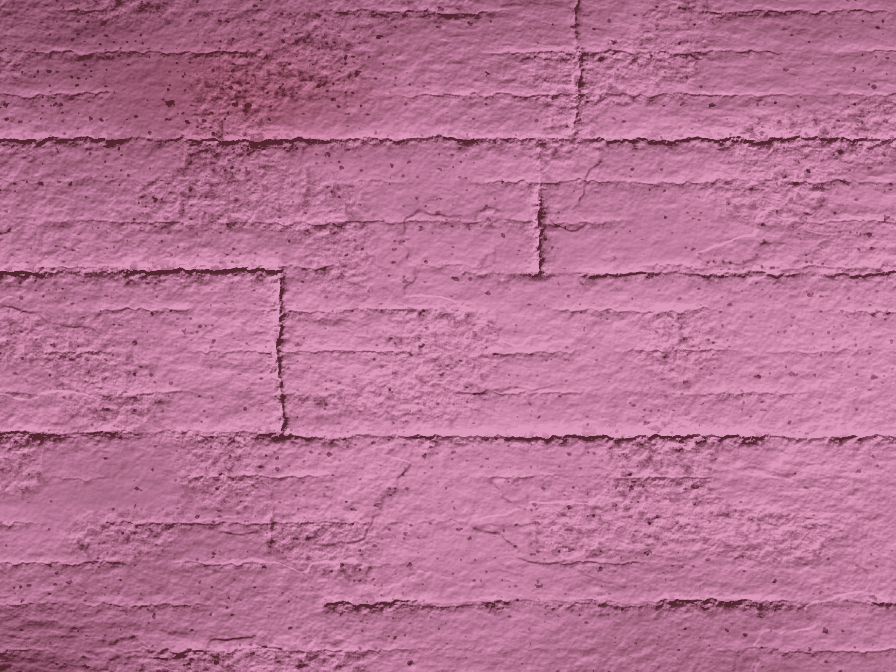
Give the GLSL for this texture, as a Shadertoy shader.

```glsl
// Painted board-marked concrete: a height field of plaster grain, board seams,
// crumbling ledges and flaked edges, lit from the upper left by one difference.
// Scattered pits and crevices darken it, then a six-step pink ramp colours it.

const float BOARD_HEIGHT = 0.0633;
const float SEAM_ORIGIN  = 0.349;
const float GRAIN_DEPTH  = 1.25;
const float FINE_DEPTH   = 0.13;
const float SEAM_DEPTH   = 0.60;
const float LEDGE_DEPTH  = 0.95;
const float BASE_TONE    = 0.84;
const float FADE_DEPTH   = 0.46;
const vec2  LIGHT_STEP   = vec2(-0.0013, 0.0024);

const vec3 PINKS[6] = vec3[6](
    vec3(0.33, 0.15, 0.19), vec3(0.47, 0.25, 0.34), vec3(0.58, 0.34, 0.44),
    vec3(0.66, 0.41, 0.53), vec3(0.75, 0.48, 0.62), vec3(0.82, 0.55, 0.69));

// Position across, start and end along, strength
const vec4 LEDGES[6] = vec4[6](
    vec4(0.790, -0.1, 1.50, 0.75), vec4(0.594, -0.1, 0.42, 1.20),
    vec4(0.590, 0.68, 1.50, 0.60), vec4(0.347, 0.41, 1.50, 1.05),
    vec4(0.353, -0.1, 0.42, 0.75), vec4(0.102, 0.48, 1.50, 0.65));
const vec4 JOINTS[4] = vec4[4](
    vec4(0.865, 0.79, 1.10, 0.50), vec4(0.807, 0.59, 0.79, 1.00),
    vec4(0.420, 0.35, 0.594, 1.00), vec4(0.405, 0.18, 0.35, 0.25));

float hash(vec2 p) {
    vec3 q = fract(vec3(p.xyx) * 0.1031);
    q += dot(q, q.yzx + 33.33);
    return fract((q.x + q.y) * q.z);
}

float noise(vec2 p) {
    vec2 i = floor(p), f = fract(p);
    f = f * f * (3.0 - 2.0 * f);
    return mix(mix(hash(i), hash(i + vec2(1, 0)), f.x),
               mix(hash(i + vec2(0, 1)), hash(i + vec2(1, 1)), f.x), f.y);
}

float fbm(vec2 p) {
    float sum = 0.0, amp = 0.5;
    for (int i = 0; i < 4; i++) {
        sum += amp * noise(p);
        p = p * 2.03 + 17.3;
        amp *= 0.5;
    }
    return sum;
}

float span(float t, float a, float b) {
    return smoothstep(a - 0.008, a + 0.008, t) * (1.0 - smoothstep(b - 0.008, b + 0.008, t));
}

// Protruding lip: sharp shaded edge at d = 0, bright slope above
float lip(float d, float width) {
    return smoothstep(0.0, width, d) * exp(-max(d - width, 0.0) / (1.6 * width));
}

// Height in x, crevice darkness in y
vec2 ledge(float d, float along, float strength, float crumble) {
    float broken = 0.2 + 1.1 * smoothstep(0.15, 0.8, noise(vec2(along * 19.0, strength * 31.0)));
    float band = exp(-abs(d - 0.005) / 0.011) * (0.4 + 0.7 * broken);
    float height = LEDGE_DEPTH * broken * lip(d, 0.005) + 3.6 * band * crumble;
    float gap = 0.9 * exp(-d * d / 0.00001) * smoothstep(0.4, 1.1, broken);
    gap += 0.9 * band * smoothstep(0.52, 0.66, crumble);
    return strength * vec2(height, gap);
}

vec2 relief(vec2 p) {
    float coarse = fbm(p * vec2(24.0, 30.0));
    float crumble = fbm(p * vec2(85.0, 105.0));
    vec2 warped = p + 0.011 * (vec2(noise(p * 21.0 + 5.0), coarse) - 0.47);
    warped += 0.011 * (vec2(fbm(p * 70.0 + 9.0), crumble) - 0.47);

    // Plaster grain, fine bumps and trowel strokes
    float rough = 0.45 + 1.1 * noise(p * vec2(4.0, 8.0) + 3.0);
    float h = GRAIN_DEPTH * rough * fbm(p * vec2(52.0, 76.0)) + 0.7 * coarse;
    h += FINE_DEPTH * (0.5 + rough) * noise(p * vec2(190.0, 215.0));
    float strokes = smoothstep(0.48, 0.75, noise(p * vec2(2.6, 4.2) + 8.0));
    h += 1.5 * strokes * fbm(vec2(warped.x * 10.0, (warped.y + 0.1 * p.x) * 62.0));

    // Thin seams between boards
    float row = (warped.y - SEAM_ORIGIN) / BOARD_HEIGHT + 0.5;
    float id = floor(row);
    float d = (fract(row) - 0.5) * BOARD_HEIGHT + 0.006 * (hash(vec2(id, 9.0)) - 0.5);
    float seam = smoothstep(0.2, 0.7, noise(vec2(p.x * 9.0, id * 5.7 + 40.0)));
    h += SEAM_DEPTH * seam * lip(d, 0.0035);
    h += 1.3 * seam * exp(-abs(d) / 0.008) * crumble;
    float gap = 0.4 * seam * exp(-d * d / 0.000006) * smoothstep(0.45, 0.6, crumble);

    // Flaked paint edges and crumbled patches
    float flake = fbm(p * vec2(6.0, 11.0) + 21.0) - 0.47;
    flake += 0.12 * (coarse - 0.47);
    float patchy = smoothstep(0.52, 0.70, noise(p * vec2(2.8, 4.5) + 31.0));
    h += 0.6 * patchy * smoothstep(-0.016, 0.016, flake);
    gap += 0.5 * patchy * exp(-flake * flake / 0.00015) * smoothstep(0.42, 0.6, crumble);
    float decay = smoothstep(0.60, 0.82, noise(p * vec2(6.0, 10.0) + 63.0));
    h += 1.8 * decay * crumble;
    gap += 0.7 * decay * smoothstep(0.58, 0.68, crumble);

    // Heavy ledges and upright panel joints
    vec2 result = vec2(h, gap);
    for (int i = 0; i < 6; i++) {
        vec4 e = LEDGES[i];
        result += ledge(warped.y - e.x, p.x, e.w, crumble) * span(p.x, e.y, e.z);
    }
    for (int i = 0; i < 4; i++) {
        vec4 e = JOINTS[i];
        result += ledge(e.x - warped.x, p.y, e.w, crumble) * span(p.y, e.y, e.z);
    }
    return result;
}

// Clustered, ragged air holes
float pits(vec2 p, float cells, float radius, float share) {
    vec2 id = floor(p * cells);
    vec2 centre = 0.3 + 0.4 * vec2(hash(id + 11.0), hash(id + 57.0));
    vec2 d = (fract(p * cells) - centre) / cells;
    d.x *= 0.5 + 0.7 * hash(id + 83.0);
    float size = radius * (0.4 + 0.8 * hash(id + 29.0));
    float ragged = length(d) + 1.6 * size * (noise(p * 300.0) - 0.5);
    float present = step(hash(id), share * 2.0 * noise(p * 5.0 + 2.0));
    float edge = 0.0005 + 0.4 / iResolution.y;
    return present * (1.0 - smoothstep(size - edge, size + edge, ragged));
}

vec3 pinkRamp(float tone) {
    float t = clamp(tone, 0.0, 1.15) * 5.0;
    int i = int(min(floor(t), 4.0));
    return mix(PINKS[i], PINKS[i + 1], t - float(i));
}

void mainImage(out vec4 fragColor, in vec2 fragCoord) {
    vec2 p = fragCoord / iResolution.y;
    vec2 here = relief(p);
    float light = here.x - relief(p + LIGHT_STEP).x;

    // Broad fading of paint and light
    float tone = BASE_TONE + FADE_DEPTH * (fbm(p * vec2(3.0, 4.5)) - 0.47);
    tone -= 0.28 * smoothstep(0.62, 1.05, p.y) + 0.17 * (1.0 - smoothstep(0.0, 0.28, p.y));
    tone -= 0.20 * (1.0 - smoothstep(0.0, 0.6, p.x));
    vec2 s = (p - vec2(0.37, 0.86)) / vec2(0.20, 0.08);
    float stain = exp(-dot(s, s)) * (0.4 + 0.7 * fbm(p * 9.0));
    tone -= 0.10 * stain;

    // Relief, crevices and holes
    tone += clamp(light, -0.6, 0.42) - 0.5 * min(here.y, 1.0);
    tone -= 0.55 * pits(p, 42.0, 0.0028, 0.11) + 0.48 * pits(p + 3.7, 95.0, 0.0017, 0.12);

    vec3 colour = pinkRamp(tone) * mix(vec3(1.0), vec3(1.03, 0.95, 0.93), stain);
    fragColor = vec4(colour, 1.0);
}
```
